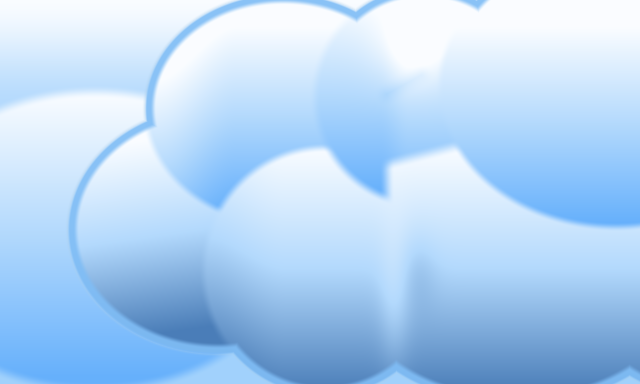
This background is drawn by a WebGL 1 fragment shader. Its source:

```glsl
precision highp float;
// Soft layered cumulus clouds with a blue rim against a pale sky.

uniform vec2 u_resolution;

const vec3 WHITE = vec3(0.98, 0.99, 1.0);
const vec3 PALE = vec3(0.70, 0.85, 0.99);
const vec3 AZURE = vec3(0.40, 0.69, 0.985);
const vec3 STEEL = vec3(0.29, 0.49, 0.72);
const vec3 RIM = vec3(0.50, 0.74, 0.96);
const vec3 HALO = vec3(0.66, 0.80, 0.91);

// Approximate signed distance to an axis-aligned ellipse.
float ellipse(vec2 p, vec2 center, vec2 radius) {
  vec2 q = (p - center) / radius;
  float k = length(q);
  return k * (k - 1.0) / max(length(q / radius), 0.001);
}

// Coverage of a shape whose edge is blurred by the given half width.
float cover(float dist, float blur) {
  return 1.0 - smoothstep(-blur, blur, dist);
}

// White to pale to a chosen shadow colour.
vec3 cloudRamp(vec3 shadow, float t) {
  t = clamp(t, 0.0, 1.0) * 2.0;
  return mix(mix(WHITE, PALE, min(t, 1.0)), shadow, max(t - 1.0, 0.0));
}

// Round gaussian spot, stretched by size.
float spot(vec2 p, vec2 center, vec2 size) {
  vec2 q = (p - center) / size;
  return exp(-dot(q, q));
}

// Distance to a line segment.
float segment(vec2 p, vec2 a, vec2 b) {
  vec2 ab = b - a;
  return length(p - a - ab * clamp(dot(p - a, ab) / dot(ab, ab), 0.0, 1.0));
}

// Sky and the distant cloud on the left.
vec3 background(vec2 p) {
  vec3 sky = mix(WHITE, PALE, smoothstep(1.02, 0.70, p.y));
  sky = mix(vec3(0.63, 0.82, 0.99), sky, smoothstep(0.1, 0.5, p.y));
  float far = ellipse(p, vec2(0.25, 0.374), vec2(0.522, 0.387));
  return mix(sky, cloudRamp(AZURE, (0.76 - p.y) / 0.74), cover(far, 0.018));
}

void main() {
  vec2 p = gl_FragCoord.xy / u_resolution * vec2(1.67, 1.0);

  // Lobes of the near cloud.
  float lowerLeft = ellipse(p, vec2(0.570, 0.402), vec2(0.391, 0.322));
  float upperLeft = ellipse(p, vec2(0.739, 0.717), vec2(0.359, 0.298));
  float middle = ellipse(p, vec2(0.848, 0.293), vec2(0.317, 0.322));
  float upperMiddle = ellipse(p, vec2(1.109, 0.750), vec2(0.287, 0.283));
  float upperRight = ellipse(p, vec2(1.609, 0.776), vec2(0.461, 0.367));
  float base = ellipse(p, vec2(1.348, 0.304), vec2(0.478, 0.359));
  float baseRight = ellipse(p, vec2(1.960, 0.300), vec2(0.500, 0.360));

  // Shading of the lower left and upper left lobes.
  float lowerShade = (0.63 - p.y) / 0.47 + 0.3 * (p.x - 0.33);
  vec3 cloud = cloudRamp(STEEL, lowerShade * 0.92);
  float upperShade = (0.93 - p.y) / 0.47;
  upperShade -= 0.3 * (1.0 - smoothstep(0.40, 0.62, p.x));
  cloud = mix(cloud, cloudRamp(AZURE, upperShade), cover(upperLeft, 0.012));

  // Front body, with a light seam and a darker fold beside it.
  float bodyShade = (0.62 - p.y) / 0.64;
  bodyShade += 0.13 * (1.0 - smoothstep(0.53, 0.75, p.x));
  bodyShade -= 0.15 * spot(p, vec2(1.03, 0.22), vec2(0.04, 0.20));
  bodyShade += 0.10 * spot(p, vec2(1.09, 0.30), vec2(0.05, 0.10));
  vec3 body = cloudRamp(STEEL, bodyShade);
  cloud = mix(cloud, body, cover(middle, 0.013));

  // Upper middle lobe with a bright crest and a slanted blue streak.
  float crestShade = (1.0 - p.y) / 0.5;
  crestShade -= 0.30 * spot(p, vec2(1.08, 0.88), vec2(0.10, 0.11));
  crestShade -= 0.12 * smoothstep(0.99, 1.07, p.x);
  float streak = segment(p, vec2(1.01, 0.755), vec2(1.10, 0.805));
  crestShade += 0.22 * cover(streak, 0.035);
  cloud = mix(cloud, cloudRamp(AZURE, crestShade), cover(upperMiddle, 0.015));

  // Right part of the body, bounded by a slanted top edge.
  float slope = p.y - 0.572 - 0.25 * (p.x - 1.004);
  float bodyMask = cover(slope, 0.02) * smoothstep(0.99, 1.03, p.x);
  cloud = mix(cloud, body, bodyMask);

  // Large upper right lobe.
  vec3 rightColor = cloudRamp(AZURE, (0.93 - p.y) / 0.51);
  cloud = mix(cloud, rightColor, cover(upperRight, 0.012));

  // Shared outline: rim inside, thin halo outside.
  float outline = min(min(lowerLeft, upperLeft), min(middle, upperMiddle));
  outline = min(outline, min(upperRight, min(base, baseRight)));
  cloud = mix(cloud, RIM, 0.92 * smoothstep(-0.028, -0.012, outline));
  vec3 color = background(p);
  color = mix(color, HALO, 0.6 * cover(abs(outline - 0.003), 0.007));
  color = mix(color, cloud, cover(outline, 0.004));

  gl_FragColor = vec4(color, 1.0);
}
```
